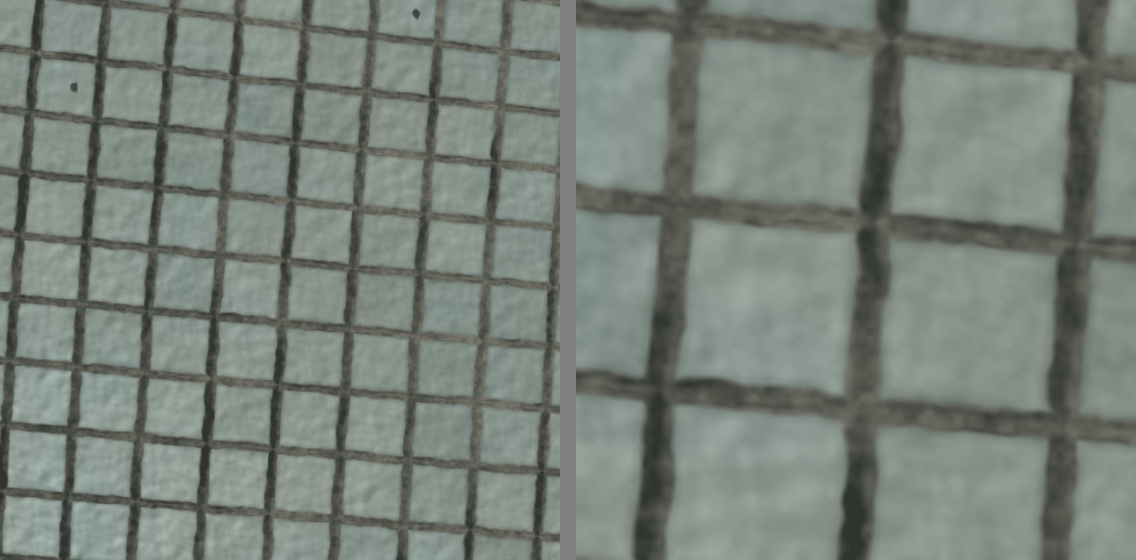
Left, the full canvas; right, a detail of the centre.
Write a WebGL 2 fragment shader that draws this texture.

```glsl
#version 300 es
precision highp float;

uniform vec2 u_resolution;
out vec4 fragColor;

#define JOINT_WIDTH vec2(0.155, 0.135)
#define CORNER_RADIUS 0.025
#define EDGE_WOBBLE 0.035
#define EDGE_SOFTNESS 0.022
#define RELIEF_SCALE 52.0
#define RELIEF_STRENGTH 0.13
#define TILE_VARIATION 0.035
#define CHIP_CHANCE 0.025
#define GLAZE vec3(0.525, 0.572, 0.540)
#define GROUT_LIGHT vec3(0.475, 0.470, 0.425)
#define GROUT_DARK vec3(0.185, 0.205, 0.185)

float hash(vec2 p) {
    vec3 q = fract(p.xyx * 0.1031);
    q += dot(q, q.yzx + 33.33);
    return fract((q.x + q.y) * q.z);
}

float noise(vec2 p) {
    vec2 i = floor(p), f = fract(p);
    f = f * f * (3.0 - 2.0 * f);
    return mix(mix(hash(i), hash(i + vec2(1, 0)), f.x),
               mix(hash(i + vec2(0, 1)), hash(i + vec2(1, 1)), f.x), f.y);
}

// Canvas position to tile coordinates, joints on whole numbers, rows counted
// downwards; the slight bend is the perspective of a tilted wall
vec2 tileGrid(vec2 p) {
    float x = p.x, y = 1.0 - p.y;
    float column = 8.357 * x - 0.598 + y * (0.774 - 0.128 * y - 0.05 * x);
    float rowAtLeft = -0.811 + y * (9.364 - 0.51 * y);
    float rowSlant = -1.237 + y * (0.967 - 0.443 * y);
    return vec2(column, rowAtLeft + x * rowSlant);
}

float roundBox(vec2 p, vec2 halfSize, float radius) {
    vec2 q = abs(p) - halfSize + radius;
    return length(max(q, 0.0)) + min(max(q.x, q.y), 0.0) - radius;
}

float bumps(vec2 p) {
    vec2 q = mat2(0.8, 0.6, -0.6, 0.8) * p * RELIEF_SCALE;
    return 0.7 * noise(q) + 0.3 * noise(q * 2.1 + 17.0);
}

vec3 glazeColor(vec2 p, vec2 cell, vec2 local, float edge) {
    // Dimpled surface lit from the upper left
    float slope = bumps(p) - bumps(p + vec2(-0.007, 0.008));
    float glare = smoothstep(0.75, 0.0, length(p * vec2(0.8, 1.0)));
    float shade = RELIEF_STRENGTH * slope * (0.8 + 0.7 * glare);
    shade += TILE_VARIATION * (hash(cell + 40.0) - 0.5);
    shade += 0.03 * (noise(p * 26.0) - 0.5) + 0.02 * (noise(p * 210.0) - 0.5);
    vec3 color = GLAZE + shade + glare * vec3(0.055, 0.062, 0.07);
    color.rb += vec2(0.02, -0.015) * (noise(p * 9.0 + 5.0) - 0.5);
    color *= 1.0 - 0.13 * smoothstep(-0.07, 0.01, edge);

    // Rare dark chips
    vec2 center = 0.5 * vec2(hash(cell + 11.0), hash(cell + 23.0)) - 0.25;
    vec2 offset = (local - center) * vec2(1.5, 0.9);
    float chip = length(offset) + 0.05 * (noise(p * 130.0) - 0.5);
    float chipped = step(1.0 - CHIP_CHANCE, hash(cell + 71.0));
    return mix(color, GROUT_DARK, 0.8 * chipped * smoothstep(0.10, 0.05, chip));
}

vec3 groutColor(vec2 p, vec2 grid) {
    vec2 joint = floor(grid + 0.5);
    vec2 across = grid - joint;
    float upright = smoothstep(-0.05, 0.05, abs(across.y) - abs(across.x));

    // Upright joints: shadowed furrows, deeper towards the left
    float depth = noise(vec2(joint.x * 7.3, grid.y * 1.3 + 3.0));
    float drift = 0.06 * (noise(vec2(joint.x * 5.7, grid.y * 5.0)) - 0.5);
    float furrow = 1.0 - smoothstep(0.015, 0.085, abs(across.x + 0.018 + drift));
    float uprightShade = mix(0.36, 0.08, p.x) + 0.32 * depth
                       + furrow * (0.12 + 0.42 * depth);

    // Level joints: streaks and a thin dark upper lip
    float streak = noise(grid * vec2(7.0, 34.0));
    float wear = noise(vec2(grid.x * 1.6, joint.y * 9.1));
    float lip = 1.0 - smoothstep(0.0, 0.035, abs(across.y + 0.035));
    float levelShade = mix(0.22, 0.06, p.x) + 0.28 * wear
                     + 0.26 * streak * streak + 0.24 * lip * wear;

    float shade = mix(levelShade, uprightShade, upright);
    shade += 0.14 * (1.0 - p.y) * wear;
    shade += 0.34 * (noise(p * 105.0) - 0.5) + 0.22 * (noise(p * 230.0) - 0.5);
    return mix(GROUT_LIGHT, GROUT_DARK, clamp(shade, -0.15, 1.0));
}

void main() {
    vec2 p = gl_FragCoord.xy / u_resolution;
    vec2 grid = tileGrid(p);

    // Uneven tile edges
    vec2 rough = vec2(noise(p * 34.0), noise(p * 34.0 + 50.0)) - 0.5;
    rough += 0.6 * (vec2(noise(p * 95.0 + 9.0), noise(p * 95.0 + 80.0)) - 0.5);
    vec2 uneven = grid + EDGE_WOBBLE * rough;

    vec2 cell = floor(uneven);
    vec2 local = fract(uneven) - 0.5;
    float edge = roundBox(local, 0.5 - 0.5 * JOINT_WIDTH, CORNER_RADIUS);
    float soft = max(EDGE_SOFTNESS, 9.0 / u_resolution.y);

    vec3 color = mix(glazeColor(p, cell, local, edge), groutColor(p, uneven),
                     smoothstep(-soft, soft, edge));
    fragColor = vec4(color, 1.0);
}
```
